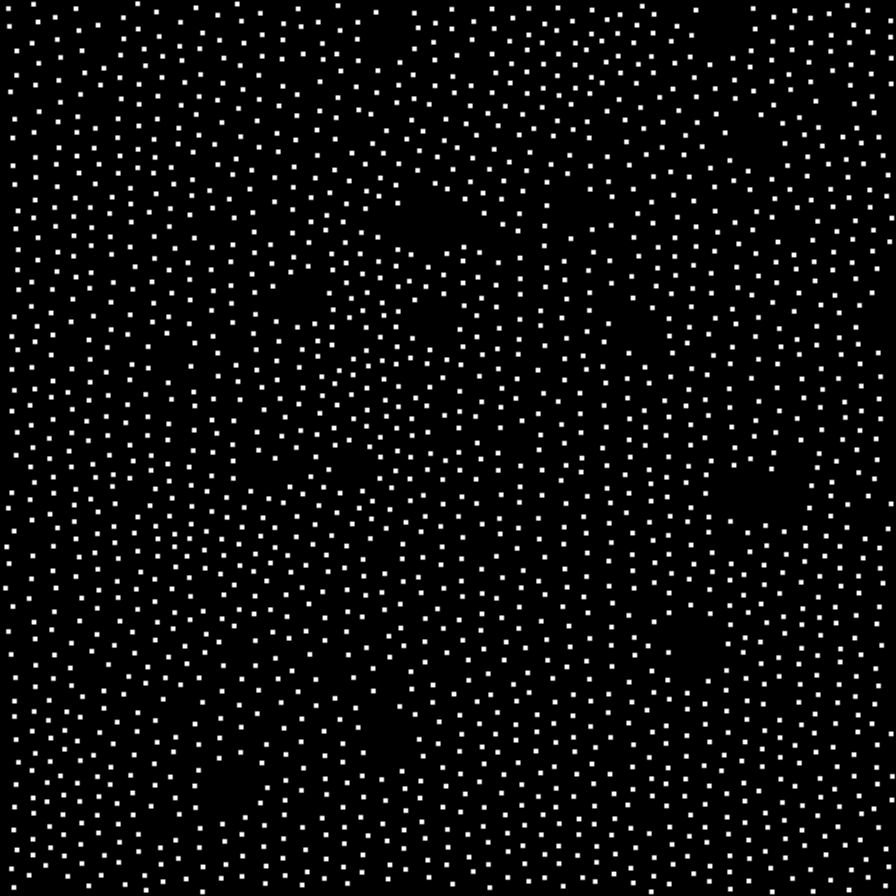
Reproduce this pattern procedurally as a three.js fragment shader.

```glsl
varying vec2 vUv;

const vec3  BACKGROUND   = vec3(0.0);
const vec3  DOT_COLOR    = vec3(1.0);
const vec2  GRID         = vec2(46.0, 43.0); // columns and rows of dots
const float DOT_HALF     = 0.0026;           // half the side of a square dot
const float EDGE         = 0.00195;          // width of the smoothed edge
const float JITTER       = 0.36;             // random shift, in grid cells
const float DROPOUT      = 0.035;            // share of single dots left out
const float MARGIN       = 0.004;            // dot-free rim of the canvas
const float WARP_SCALE   = 5.0;
const float WARP_AMOUNT  = 0.045;
const int   WARP_STEPS   = 5;
const float VOID_GRID    = 8.0;
const float VOID_CHANCE  = 0.27;
const float VOID_MIN     = 0.017;            // radius range of the empty patches
const float VOID_MAX     = 0.034;

vec3 hash32(vec2 p) {
  vec3 q = fract(vec3(p.xyx) * vec3(0.1031, 0.1030, 0.0973));
  q += dot(q, q.yxz + 33.33);
  return fract((q.xxy + q.yzz) * q.zyx);
}

// Smooth two-channel value noise that bends the dot lattice
vec2 warp(vec2 p) {
  p = p * WARP_SCALE + 17.3;
  vec2 cell = floor(p);
  vec2 f = fract(p);
  f = f * f * (3.0 - 2.0 * f);
  vec2 low  = mix(hash32(cell).xy, hash32(cell + vec2(1.0, 0.0)).xy, f.x);
  vec2 high = mix(hash32(cell + vec2(0.0, 1.0)).xy, hash32(cell + 1.0).xy, f.x);
  return WARP_AMOUNT * (mix(low, high, f.y) - 0.5);
}

// 1 when the point lies in one of the scattered empty patches
float insideVoid(vec2 p) {
  vec2 home = floor(p * VOID_GRID);
  float inside = 0.0;
  for (int y = -1; y <= 1; y++) {
    for (int x = -1; x <= 1; x++) {
      vec2 cell = home + vec2(float(x), float(y));
      vec3 place = hash32(cell + 61.7);
      vec3 kind = hash32(cell + 143.2);
      vec2 center = (cell + place.xy) / VOID_GRID;
      float radius = mix(VOID_MIN, VOID_MAX, place.z);
      float present = step(kind.x, VOID_CHANCE);
      inside = max(inside, present * step(distance(p, center), radius));
    }
  }
  return inside;
}

// Box-filtered coverage of an axis-aligned square
float squareDot(vec2 offset) {
  vec2 cover = clamp((DOT_HALF - abs(offset)) / EDGE + 0.5, 0.0, 1.0);
  return cover.x * cover.y;
}

void main() {
  // Bent lattice with every second column shifted by half a row
  vec2 lattice = (vUv + warp(vUv)) * GRID;
  float column = floor(lattice.x);
  float stagger = 0.5 * mod(column, 2.0);
  vec2 id = vec2(column, floor(lattice.y + stagger));
  vec3 rnd = hash32(id + 211.0);

  // Dot centre in lattice space, then unbent by fixed-point steps
  vec2 bent = (id + 0.5 - vec2(0.0, stagger) + JITTER * (rnd.xy - 0.5)) / GRID;
  vec2 center = vUv;
  for (int i = 0; i < WARP_STEPS; i++) {
    center = bent - warp(center);
  }

  // Leave out dots at the rim, in empty patches and by chance
  vec2 rim = step(vec2(MARGIN), center) * step(center, vec2(1.0 - MARGIN));
  float keep = rim.x * rim.y * step(DROPOUT, rnd.z) * (1.0 - insideVoid(center));

  float ink = keep * squareDot(vUv - center);
  gl_FragColor = vec4(mix(BACKGROUND, DOT_COLOR, ink), 1.0);
}
```
